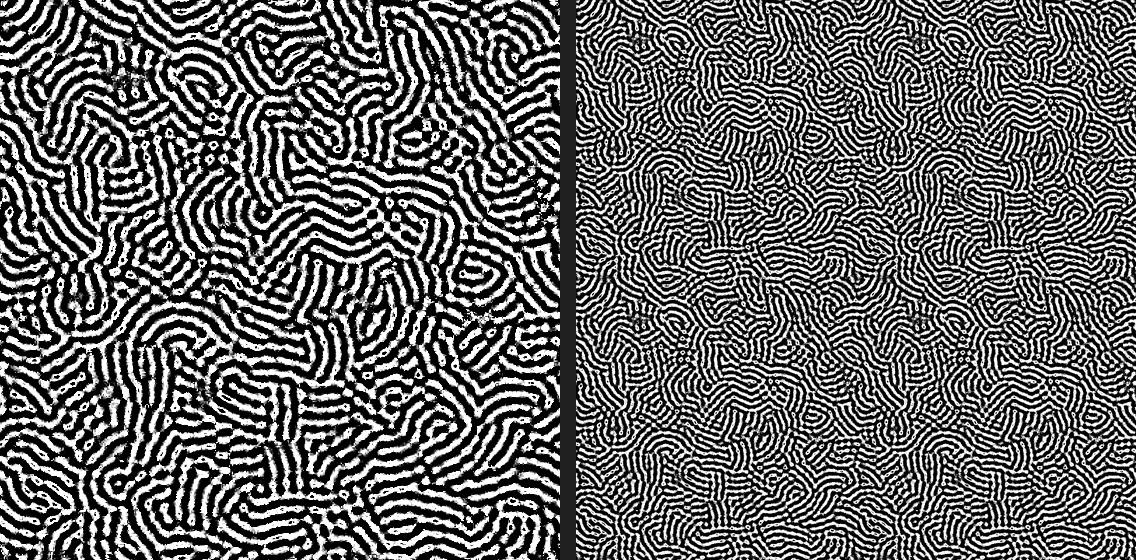
Left, the tile; right, the same tile 2 across and 2 down.
Give the GLSL for this pattern, as a three.js fragment shader.

```glsl
// Black and white labyrinth of short beaded stripes, dots and grainy speckle; tiles in both directions.
varying vec2 vUv;

const float CELLS = 13.0;   // stripe patches across the canvas
const float STRIPES = 43.0; // stripe periods across the canvas
const float TAU = 6.2831853;

vec2 hash2(vec2 p) {
  vec3 q = fract(p.xyx * vec3(0.1031, 0.1030, 0.0973));
  q += dot(q, q.yzx + 33.33);
  return fract((q.xx + q.yz) * q.zy);
}

// Value noise from -1 to 1 that wraps after n lattice cells
float wrapNoise(vec2 uv, float n) {
  vec2 p = uv * n;
  vec2 i = floor(p);
  vec2 f = p - i;
  f = f * f * (3.0 - 2.0 * f);
  vec2 a = mod(i, n);
  vec2 b = mod(i + 1.0, n);
  float low = mix(hash2(a).x, hash2(vec2(b.x, a.y)).x, f.x);
  float high = mix(hash2(vec2(a.x, b.y)).x, hash2(b).x, f.x);
  return 2.0 * mix(low, high, f.y) - 1.0;
}

// Blend of curved waves, one per jittered cell, as a complex number
vec2 stripeWave(vec2 uv, float seed) {
  vec2 p = uv * CELLS;
  vec2 base = floor(p);
  vec2 sum = vec2(0.0);
  float power = 0.0;
  for (int y = -1; y <= 1; y++) {
    for (int x = -1; x <= 1; x++) {
      vec2 cell = base + vec2(float(x), float(y));
      vec2 id = mod(cell, CELLS) + seed;
      vec2 d = p - cell - hash2(id);
      vec2 ring = hash2(id + 51.0);
      float angle = TAU * ring.x;
      vec2 center = (0.5 + 2.0 * ring.y) * vec2(cos(angle), sin(angle));
      float phase = TAU * STRIPES / CELLS * length(d - center);
      float weight = pow(max(0.0, 1.0 - dot(d, d)), 2.0);
      sum += weight * vec2(cos(phase), sin(phase));
      power += weight * weight;
    }
  }
  return sum / (sqrt(power) + 0.02);
}

void main() {
  // A weaker second set of waves beads the stripes and cuts them into dots
  vec2 wave = stripeWave(vUv, 17.0) + 0.45 * stripeWave(vUv, 211.0);
  float strength = length(wave);
  float grain = 0.44 * wrapNoise(vUv, 400.0) + 0.12 * wrapNoise(vUv, 160.0);

  // Stripes, breaking up into speckle where the waves cancel
  float shape = (wave.x - 0.1 - 0.13 * strength + grain) / (strength + 0.16);

  // Dark specks in the middle of the strongest dots
  shape = min(shape, 3.0 * (1.65 - wave.x + 0.6 * grain));

  float ink = smoothstep(-0.4, 0.4, shape);
  gl_FragColor = vec4(vec3(mix(0.005, 0.995, ink)), 1.0);
}
```
